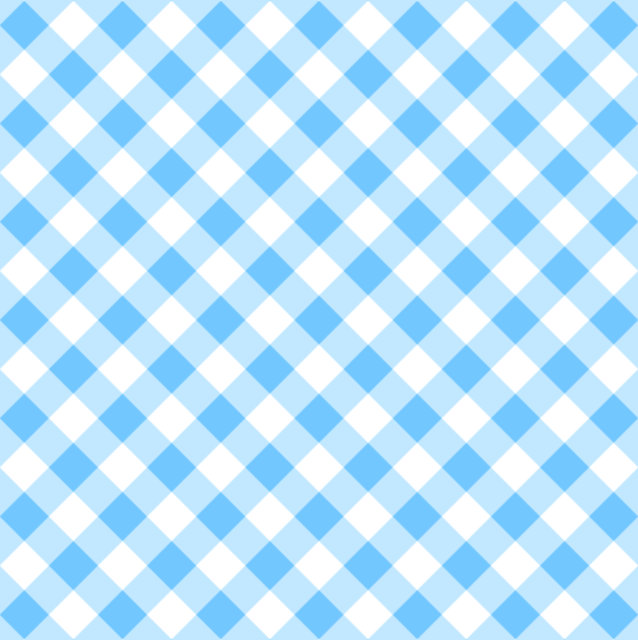
A Shadertoy shader for this pattern:

```glsl
// Diagonal gingham in sky blue on white: two sets of translucent stripes
// cross at right angles, so bare cloth stays white, one stripe gives pale
// blue, and each crossing gives a full blue diamond.

// Coverage (0..1) of stripes that fill half of every unit along t
float stripe(float t, float period, float soft) {
    float edge = (0.25 - abs(t - round(t))) * period * 0.70711;
    return smoothstep(-soft, soft, edge);
}

void mainImage(out vec4 fragColor, in vec2 fragCoord) {
    // Canvas centre is the middle of a blue diamond; height is one unit
    vec2 p = (fragCoord - 0.5 * iResolution.xy) / iResolution.y;
    float period = 0.1535;
    float soft = max(0.0019, 0.7 / iResolution.y);

    // Rising and falling diagonals
    float rising = stripe((p.x - p.y) / period, period, soft);
    float falling = stripe((p.x + p.y) / period, period, soft);

    // Layer count picks the shade: 0 white, 1 pale, 2 full blue
    float layers = rising + falling;
    vec3 white = vec3(1.0);
    vec3 pale = vec3(0.76, 0.91, 1.0);
    vec3 blue = vec3(0.45, 0.78, 1.0);
    vec3 color = mix(white, pale, min(layers, 1.0));
    color = mix(color, blue, max(layers - 1.0, 0.0));

    fragColor = vec4(color, 1.0);
}
```
